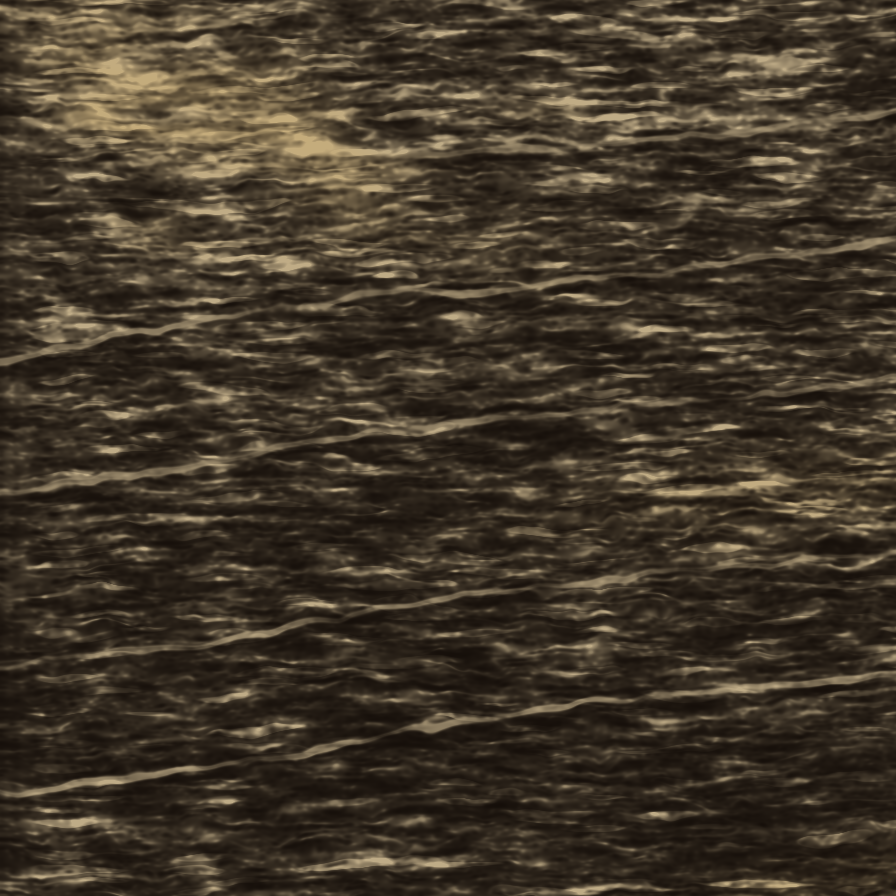
Reproduce this texture procedurally as a WebGL 2 fragment shader.

```glsl
#version 300 es
precision highp float;

uniform vec2 u_resolution;
out vec4 fragColor;

const vec3 DARK_BROWN = vec3(0.14, 0.11, 0.08);
const vec3 PALE_TAN = vec3(0.67, 0.60, 0.47);
const vec3 WARM_TINT = vec3(1.03, 1.0, 0.91);

vec3 hash3(vec2 cell, float seed) {
    vec3 q = fract(vec3(cell.xyx) * vec3(0.1031, 0.1030, 0.0973) + seed * 0.137);
    q += dot(q, q.yxz + 33.33);
    return fract((q.xxy + q.yzz) * q.zyx);
}

// Cellular noise: every cell holds one soft light or dark spot.
float cellNoise(vec2 p, float seed) {
    vec2 base = floor(p);
    float total = 0.0;
    for (int y = -1; y <= 1; y++) {
        for (int x = -1; x <= 1; x++) {
            vec2 cell = base + vec2(x, y);
            vec3 rnd = hash3(cell, seed);
            vec2 offset = cell + rnd.xy - p;
            total += (rnd.z * 2.0 - 1.0) * exp(-5.0 * dot(offset, offset));
        }
    }
    return total;
}

float bell(float x, float width) {
    float t = x / width;
    return exp(-t * t);
}

// Soft elliptical patch turned by an angle.
float patchGlow(vec2 p, vec2 centre, vec2 size, float angle) {
    vec2 d = p - centre;
    float c = cos(angle), s = sin(angle);
    vec2 q = vec2(c * d.x + s * d.y, c * d.y - s * d.x) / size;
    return exp(-dot(q, q));
}

// Height of a rising, wavering vein; the topmost one is flatter.
float veinHeight(float x, float index, float topmost) {
    float start = 0.12 + 0.16 * index + 0.02 * sin(index * 4.3) + 0.045 * topmost;
    float slope = 0.13 - 0.04 * topmost;
    float sway = 0.007 * sin(6.5 * x + 3.6 + index * 0.7);
    float ripple = 0.007 * cellNoise(vec2(x * 9.0, index * 3.0 + 0.5), 10.0)
                 + 0.005 * cellNoise(vec2(x * 24.0, index * 3.0 + 0.5), 11.0);
    return start + slope * x + sway + ripple;
}

// Long fibres at several scales, crisp dashes, wavering hairlines and fine grit.
float woodGrain(vec2 p) {
    float dash = smoothstep(0.2, 0.42, cellNoise(p * vec2(13.0, 108.0), 4.0));
    float hair = cellNoise(p * vec2(12.0, 58.0), 12.0);
    return 0.75 * cellNoise(p * vec2(8.0, 88.0), 1.0)
         + 1.35 * cellNoise(p * vec2(18.0, 128.0), 2.0)
         + 1.15 * cellNoise(p * vec2(42.0, 185.0), 3.0)
         + 0.75 * cellNoise(p * vec2(115.0, 200.0), 13.0)
         + 0.85 * (dash - 0.2)
         + 0.75 * (exp(-45.0 * hair * hair) - 0.4);
}

void main() {
    vec2 uv = gl_FragCoord.xy / u_resolution;

    // Bend the fibres a little.
    vec2 p = uv;
    p.y += 0.004 * cellNoise(uv * vec2(18.0, 36.0), 5.0)
         + 0.0025 * cellNoise(uv * vec2(46.0, 60.0), 14.0)
         + 0.003 * sin(9.0 * uv.x + 7.0 * uv.y) - 0.02 * uv.x;

    // Broad light and shade, with ragged outlines.
    vec2 ragged = uv + vec2(0.12, 0.03) * cellNoise(p * vec2(6.0, 30.0), 6.0);
    float glow = patchGlow(ragged, vec2(0.26, 0.87), vec2(0.28, 0.085), -0.42);
    float trail = patchGlow(ragged, vec2(0.44, 0.84), vec2(0.32, 0.03), 0.12);
    float sideGlow = patchGlow(ragged, vec2(0.90, 0.45), vec2(0.22, 0.055), 0.1);
    float lowGlow = patchGlow(ragged, vec2(0.96, 0.02), vec2(0.22, 0.045), 0.15);
    float level = mix(-0.5, 0.06, smoothstep(0.25, 0.75, uv.y));
    level += 0.5 * cellNoise(p * vec2(3.0, 8.0), 7.0);
    level += 1.35 * glow + 0.6 * trail + 0.75 * sideGlow + 0.85 * lowGlow;
    float grain = woodGrain(p);
    level += grain * (1.0 - 0.4 * glow);

    // Thin pale veins, each with a dark lower edge.
    for (int i = 0; i < 5; i++) {
        float index = float(i);
        float topmost = step(3.5, index);
        float d = uv.y - veinHeight(uv.x, index, topmost)
                + 0.003 * cellNoise(uv * vec2(40.0, 60.0), 8.0);
        float wear = cellNoise(vec2(uv.x * 13.0, index * 3.0 + 0.5), 9.0);
        float strength = clamp(0.9 + 0.5 * wear, 0.6, 1.0);
        strength *= mix(1.0, smoothstep(0.3, 0.55, uv.x), topmost);
        float halfWidth = 0.0031 + 0.0026 * wear;
        float core = 1.0 - smoothstep(halfWidth - 0.0016, halfWidth + 0.0024, abs(d));
        level -= 0.6 * strength * bell(d + 0.010, 0.006);
        float veinLevel = 1.2 + 0.35 * grain + 0.4 * wear;
        level = mix(level, max(level, veinLevel), strength * core);
    }

    // Tone to colour, easing off in the brightest parts.
    level -= 0.4 * max(level - 1.3, 0.0);
    float tone = min(exp(-1.27 + 0.84 * level) - 0.12, 1.15);
    vec3 colour = mix(DARK_BROWN, PALE_TAN, tone);
    float warmth = clamp(glow + 0.6 * (sideGlow + lowGlow), 0.0, 1.0);
    colour *= mix(vec3(1.0), WARM_TINT, warmth);
    fragColor = vec4(clamp(colour, 0.0, 1.0), 1.0);
}
```
